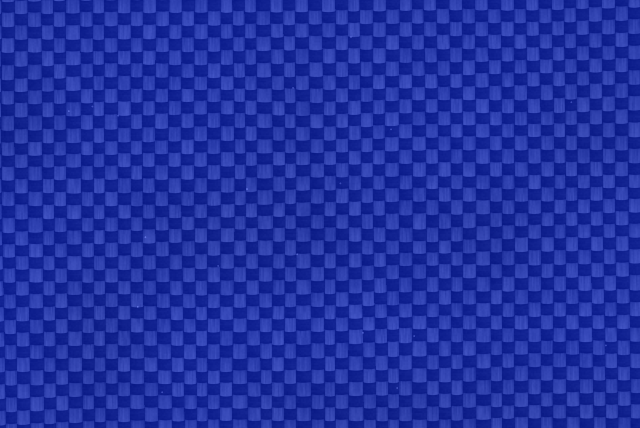
Write a WebGL 2 fragment shader that draws this texture.

```glsl
#version 300 es
precision highp float;
// Plain-woven blue nylon: pale ribbed warp floats over a dark weft.

uniform vec2 u_resolution;
out vec4 outColor;

float hash(vec2 p) {
  vec3 h = fract(vec3(p.xyx) * vec3(0.1031, 0.1030, 0.0973));
  h += dot(h, h.yzx + 33.33);
  return fract((h.x + h.y) * h.z);
}

float noise(vec2 p) {
  vec2 i = floor(p), f = fract(p);
  f = f * f * (3.0 - 2.0 * f);
  return mix(mix(hash(i), hash(i + vec2(1, 0)), f.x),
             mix(hash(i + vec2(0, 1)), hash(i + vec2(1, 1)), f.x), f.y);
}

void main() {
  // Thread units: 33.5 threads fill the canvas height.
  float pixel = 33.5 / u_resolution.y;
  vec2 thread = gl_FragCoord.xy * pixel;

  // Slight tilt and uneven thread spacing.
  vec2 q = thread - vec2(18.26, 17.58);
  q += vec2(0.004 * q.y, -0.01 * q.x);
  q.x += 0.3 * (noise(vec2(thread.x * 0.6, thread.y * 0.05)) - 0.5);
  q.y += 0.22 * (noise(vec2(thread.x * 0.12, thread.y * 0.4) + 40.0) - 0.5);

  // Each column holds a float every two rows, staggered by one.
  float column = floor(q.x);
  float shifted = q.y - 0.5 - mod(column, 2.0);
  float row = floor(shifted * 0.5 + 0.5);
  vec2 local = vec2(fract(q.x) - 0.5, shifted - 2.0 * row);
  vec2 id = vec2(column, row) + 100.0;
  float tone = hash(id) - 0.5;

  // Softly rounded block with a sagging lower edge.
  vec2 halfSize = vec2(0.475, 0.54) + 0.03 * vec2(hash(id + 7.0), hash(id + 19.0));
  vec2 bent = local + vec2(0.0, 0.05 - 0.25 * local.x * local.x);
  vec2 edge = abs(bent) - halfSize + 0.07;
  float dist = length(max(edge, 0.0)) + min(max(edge.x, edge.y), 0.0) - 0.07;
  float warp = 1.0 - smoothstep(-0.7 * pixel, 0.7 * pixel, dist);

  // Dark weft: a faint sheen along its middle, shade beside the floats.
  float weftY = 1.0 - abs(local.y);
  float sheen = 1.0 - smoothstep(0.05, 0.5, abs(weftY - 0.12));
  float weftFibre = noise(vec2(thread.x * 1.5, thread.y * 9.0)) - 0.5;
  float weftLight = 0.28 * sheen * smoothstep(-0.5, 0.4, local.x)
                  + 0.18 * weftFibre + 0.12 * tone;
  weftLight -= 0.18 * exp(-7.0 * max(dist, 0.0));
  vec3 weftColor = mix(vec3(0.045, 0.11, 0.54), vec3(0.12, 0.19, 0.62), weftLight + 0.12);

  // Pale warp: vertical filaments, brighter toward the lower end.
  float filament = noise(vec2(q.x * 9.0, q.y * 1.1) + 60.0) - 0.5;
  float warpLight = 0.56 - 0.35 * local.y + 0.5 * filament + 0.3 * tone;
  warpLight -= 0.4 * smoothstep(0.3, 0.5, abs(local.x));
  warpLight -= 0.25 * smoothstep(0.35, 0.6, local.y);
  vec3 warpColor = mix(vec3(0.13, 0.20, 0.63), vec3(0.24, 0.31, 0.74), warpLight);
  vec3 color = mix(weftColor, warpColor, warp);

  // Broad unevenness, fine grain and a few pale lint specks.
  color *= 0.97 + 0.06 * noise(thread * 0.13 + 9.0);
  color += 0.02 * (noise(thread * 8.0 + 3.0) - 0.5);
  vec2 speckCell = floor(thread * 0.5);
  vec2 speckAt = 0.2 + 0.6 * vec2(hash(speckCell + 5.0), hash(speckCell + 11.0));
  float speck = 1.0 - smoothstep(0.03, 0.11, length(fract(thread * 0.5) - speckAt) * 2.0);
  color += 0.16 * speck * step(0.96, hash(speckCell + 31.0));

  outColor = vec4(color, 1.0);
}
```
